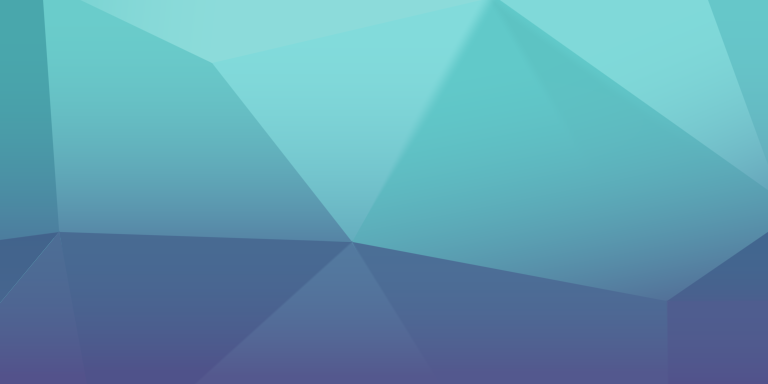
Write a Shadertoy shader that draws this background.

```glsl
// Low-poly backdrop: large triangular facets running from pale aqua to indigo.
// Each facet is a signed-distance triangle filled with its own eased gradient,
// painted back to front so that overlapping neighbours leave no seams.

struct Ramp { vec2 start; vec2 end; vec3 low; vec3 high; };

// Gradient between two points, easing out towards the high colour.
vec3 rampColor(vec2 p, Ramp r) {
    vec2 axis = r.end - r.start;
    float t = clamp(dot(p - r.start, axis) / dot(axis, axis), 0.0, 1.0);
    return mix(r.low, r.high, t * (2.0 - t));
}

// Signed distance to the line a-b, positive on its left.
float leftOf(vec2 p, vec2 a, vec2 b) {
    vec2 d = normalize(b - a);
    return d.x * (p.y - a.y) - d.y * (p.x - a.x);
}

// Paints the counter-clockwise triangle a, b, c over the colour below.
vec3 facet(vec3 below, vec2 p, vec2 a, vec2 b, vec2 c, float softness, Ramp r) {
    float inside = min(leftOf(p, a, b), min(leftOf(p, b, c), leftOf(p, c, a)));
    float width = max(softness, 0.75 / iResolution.y);
    return mix(below, rampColor(p, r), smoothstep(-width, width, inside));
}

void mainImage(out vec4 fragColor, in vec2 fragCoord) {
    vec2 p = fragCoord / iResolution.xy * vec2(2.0, 1.0);

    // Shared corners of the mesh
    vec2 crest  = vec2(0.552, 0.836);
    vec2 peak   = vec2(1.276, 1.005);
    vec2 west   = vec2(0.154, 0.396);
    vec2 centre = vec2(0.917, 0.370);
    vec2 east   = vec2(1.737, 0.216);

    // Shared colours
    vec3 teal   = vec3(0.38, 0.79, 0.79);
    vec3 aqua   = vec3(0.51, 0.86, 0.86);
    vec3 steel  = vec3(0.335, 0.515, 0.645);
    vec3 navy   = vec3(0.26, 0.39, 0.55);
    vec3 indigo = vec3(0.32, 0.32, 0.545);

    // Large right slope and the deeper fold under its ridge, fading downwards
    Ramp slope = Ramp(vec2(1.62, 0.17), vec2(1.47, 0.92), vec3(0.32, 0.42, 0.585), teal);
    vec3 col = rampColor(p, slope);
    slope.high -= vec3(0.015, 0.025, 0.025) * smoothstep(0.5, 0.9, p.y);
    col = facet(col, p, peak, vec2(1.60, 0.46), vec2(2.1, 0.40), 0.015, slope);

    // Bright sky on the right and its corner
    col = facet(col, p, vec2(1.22, 1.058), vec2(2.2, 0.363), vec2(2.2, 1.1), 0.0,
        Ramp(vec2(1.95, 0.46), vec2(1.75, 0.94), vec3(0.39, 0.63, 0.72), vec3(0.50, 0.85, 0.85)));
    col = facet(col, p, vec2(1.822, 1.06), vec2(2.073, 0.37), vec2(2.3, 1.2), 0.0,
        Ramp(vec2(1.9, 0.46), vec2(1.9, 1.0), vec3(0.39, 0.62, 0.71), vec3(0.40, 0.78, 0.79)));

    // Bright central wedge with a blurred upper edge, then the broad left slope
    float wedgeBlur = 0.022 * smoothstep(0.37, 0.75, p.y);
    col = facet(col, p, centre, vec2(1.306, 1.06), vec2(-0.2, 1.2), wedgeBlur,
        Ramp(vec2(0.9, 0.36), vec2(0.9, 0.95), vec3(0.39, 0.67, 0.74), aqua));
    col = facet(col, p, centre, vec2(0.380, 1.056), vec2(-3.0, 0.42), 0.0,
        Ramp(vec2(0.5, 0.37), vec2(0.5, 0.98), steel, vec3(0.415, 0.80, 0.795)));

    // Pale cap and shaded left strip
    col = facet(col, p, crest, vec2(1.493, 1.056), vec2(0.107, 1.049), 0.0,
        Ramp(vec2(0.20, 1.0), vec2(0.65, 0.95), vec3(0.48, 0.83, 0.825), vec3(0.55, 0.86, 0.855)));
    col = facet(col, p, west, vec2(0.108, 1.06), vec2(-3.0, -0.1), 0.0,
        Ramp(vec2(0.1, 0.38), vec2(0.1, 0.95), vec3(0.30, 0.49, 0.62), vec3(0.285, 0.655, 0.675)));

    // Dark wedges at both sides
    col = facet(col, p, west, vec2(-0.2, 0.348), vec2(-0.2, -0.03), 0.0,
        Ramp(vec2(0.0, 0.2), vec2(0.0, 0.4), vec3(0.28, 0.40, 0.565), navy));
    col = facet(col, p, east, vec2(2.2, 0.1), vec2(2.2, 0.533), 0.0,
        Ramp(vec2(1.9, 0.21), vec2(1.9, 0.36), vec3(0.295, 0.37, 0.555), vec3(0.26, 0.40, 0.56)));

    // Lower facets, sinking into a common indigo
    col = facet(col, p, west, vec2(-0.462, -0.344), vec2(0.270, -0.12), 0.0,
        Ramp(vec2(0.1, 0.02), vec2(0.1, 0.43), vec3(0.325, 0.32, 0.545), vec3(0.30, 0.43, 0.585)));
    col = facet(col, p, west, vec2(0.5, -1.5), centre, 0.0,
        Ramp(vec2(0.4, 0.03), vec2(0.4, 0.44), vec3(0.31, 0.32, 0.54), vec3(0.28, 0.42, 0.575)));
    col = facet(col, p, centre, vec2(1.80, -1.5), east, 0.0,
        Ramp(vec2(1.2, 0.03), vec2(1.2, 0.38), vec3(0.325, 0.345, 0.555), vec3(0.295, 0.435, 0.59)));
    col = facet(col, p, centre, vec2(0.426, -0.074), vec2(1.192, -0.074), 0.004,
        Ramp(vec2(0.9, 0.02), vec2(0.9, 0.42), vec3(0.33, 0.345, 0.555), vec3(0.325, 0.48, 0.625)));
    col = facet(col, p, east, vec2(1.76, -1.5), vec2(3.0, 0.22), 0.003,
        Ramp(vec2(1.9, 0.0), vec2(1.9, 0.22), indigo, vec3(0.31, 0.365, 0.56)));

    fragColor = vec4(col, 1.0);
}
```
